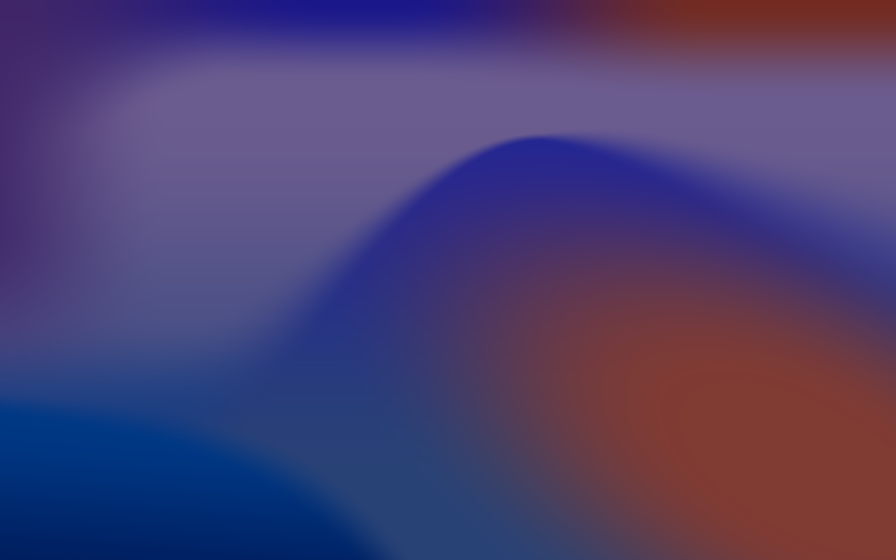
Give the GLSL for this background, as a Shadertoy shader.

```glsl
const vec3 LAVENDER = vec3(0.42, 0.36, 0.56);
const vec3 HAZE     = vec3(0.28, 0.31, 0.52);
const vec3 LAGOON   = vec3(0.09, 0.24, 0.51);
const vec3 PLUM     = vec3(0.25, 0.15, 0.41);
const vec3 ROYAL    = vec3(0.10, 0.09, 0.54);
const vec3 RUST     = vec3(0.45, 0.17, 0.13);
const vec3 INDIGO   = vec3(0.14, 0.15, 0.57);
const vec3 SLATE    = vec3(0.16, 0.26, 0.46);
const vec3 EMBER    = vec3(0.50, 0.23, 0.20);
const vec3 SEA      = vec3(0.00, 0.22, 0.52);
const vec3 ABYSS    = vec3(0.00, 0.11, 0.36);

const vec2 PEAK         = vec2(0.97, 0.756);
const vec2 LEFT_SLOPE   = vec2(1.32, 0.30);  // steepness, roundness
const vec2 RIGHT_SLOPE  = vec2(0.50, 0.25);
const vec2 EMBER_CENTER = vec2(1.44, 0.163);
const vec2 EMBER_AXIS   = vec2(-0.882, 0.471);
const vec2 EMBER_RADII  = vec2(0.50, 0.23);

// Misty field, shading from lavender down to blue, with a plum left rim
vec3 mistColor(vec2 p) {
    vec3 mist = mix(HAZE, LAVENDER, smoothstep(0.30, 0.82, p.y));
    mist = mix(LAGOON, mist, smoothstep(0.23, 0.44, p.y));
    float rim = 1.0 - smoothstep(-0.08, 0.30, p.x);
    return mix(mist, PLUM, rim * smoothstep(0.25, 0.60, p.y));
}

// Band along the top: plum, royal blue, then rust
vec3 addTopBand(vec3 base, vec2 p) {
    float warm = smoothstep(0.70, 1.28, p.x);
    vec3 band = mix(PLUM, ROYAL, smoothstep(0.0, 0.60, p.x));
    band = mix(band, RUST, warm);
    float corner = 1.0 - smoothstep(0.0, 0.42, p.x);
    float start = 0.85 - 0.15 * corner - 0.03 * warm;
    return mix(base, band, smoothstep(start, 0.995, p.y));
}

// Rounded ridge height at a horizontal offset from the peak
float ridgeHeight(float dx) {
    vec2 slope = dx < 0.0 ? LEFT_SLOPE : RIGHT_SLOPE;
    return PEAK.y - slope.x * (length(vec2(dx, slope.y)) - slope.y);
}

// Hill body with a tilted elliptical ember glow
vec3 hillColor(vec2 p) {
    vec3 cool = mix(SLATE, INDIGO, smoothstep(0.12, 0.72, p.y));
    vec2 d = p - EMBER_CENTER;
    vec2 tilted = vec2(dot(d, EMBER_AXIS), dot(d, vec2(-EMBER_AXIS.x, EMBER_AXIS.y).yx));
    float glow = 1.0 - smoothstep(0.50, 1.95, length(tilted / EMBER_RADII));
    return mix(cool, EMBER, glow);
}

// The ridge is crisp at its peak and dissolves down both flanks
vec3 addHill(vec3 base, vec2 p) {
    float dx = p.x - PEAK.x;
    float softness = 0.008 + (dx < 0.0 ? 0.45 * dx * dx : 0.20 * dx);
    float depth = ridgeHeight(dx) - p.y;
    return mix(base, hillColor(p), smoothstep(-softness, softness, depth));
}

// Deep blue pool in the lower left
vec3 addPool(vec3 base, vec2 p) {
    float shore = 0.28 - 0.13 * p.x - 0.85 * pow(p.x, 4.0);
    float softness = 0.025 + 0.10 * p.x * p.x;
    float cover = smoothstep(-softness, softness, shore - p.y);
    vec3 water = mix(ABYSS, SEA, smoothstep(-0.06, 0.27, p.y + 0.08 * p.x));
    return mix(base, water, cover);
}

void mainImage(out vec4 fragColor, in vec2 fragCoord) {
    vec2 p = fragCoord / iResolution.y;
    vec3 color = addTopBand(mistColor(p), p);
    color = addHill(color, p);
    color = addPool(color, p);
    fragColor = vec4(color, 1.0);
}
```
